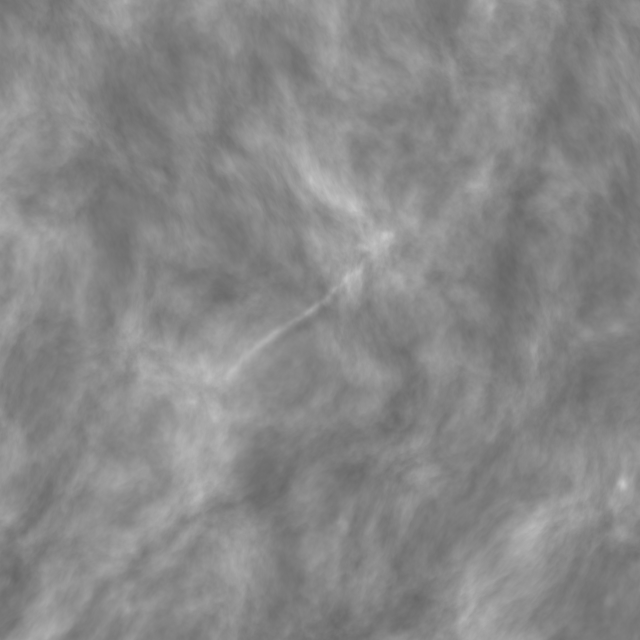
A three.js fragment shader for this texture:

```glsl
// Soft grey drifting haze with slanted wisps, dark lanes and one bright strand.

#define BASE_GREY 0.536
#define CLOUD_CONTRAST 0.160
#define FINE_CONTRAST 0.095
#define GRAIN_CONTRAST 0.032
#define LANE_DEPTH 0.060
#define GLOW_GAIN 0.085
#define SHADE_DEPTH 0.035
#define STRAND_GAIN 0.085
#define SPECK_GAIN 0.10
#define FLOW_ANGLE 0.90
#define CLOUD_SCALE vec2(4.0, 6.8)
#define WARP_AMOUNT 0.13

varying vec2 vUv;

vec2 hash2(vec2 cell) {
  vec2 k = vec2(dot(cell, vec2(127.1, 311.7)), dot(cell, vec2(269.5, 183.3)));
  return fract(sin(k) * 43758.55);
}

// Slope of one lattice corner, weighted by the offset from it
float corner(vec2 cell, vec2 f, vec2 step01) {
  float turn = 6.2832 * hash2(cell + step01).x;
  return dot(vec2(cos(turn), sin(turn)), f - step01);
}

// Gradient noise, roughly -0.7 to 0.7
float noise(vec2 p) {
  vec2 cell = floor(p);
  vec2 f = p - cell;
  vec2 blend = f * f * f * (f * (f * 6.0 - 15.0) + 10.0);
  vec2 e = vec2(0.0, 1.0);
  float low = mix(corner(cell, f, e.xx), corner(cell, f, e.yx), blend.x);
  float high = mix(corner(cell, f, e.xy), corner(cell, f, e.yy), blend.x);
  return mix(low, high, blend.y);
}

float fbm(vec2 p) {
  float sum = 0.0;
  float gain = 1.0;
  for (int i = 0; i < 4; i++) {
    sum += gain * noise(p);
    p = mat2(0.96, 0.28, -0.28, 0.96) * p * 2.03 + 17.3;
    gain *= 0.52;
  }
  return sum;
}

// Layered sines that gently bend the flow
vec2 sineWarp(vec2 p) {
  vec2 shift = vec2(0.0);
  float frequency = 7.0;
  for (int i = 0; i < 4; i++) {
    shift += sin(p.yx * frequency + vec2(1.3, 4.1) * float(i + 1)) / frequency;
    p = mat2(0.8, 0.6, -0.6, 0.8) * p;
    frequency *= 1.8;
  }
  return shift * WARP_AMOUNT;
}

// Cellular noise: rare soft bright points
float specks(vec2 p) {
  vec2 cell = floor(p);
  float light = 0.0;
  for (int j = -1; j <= 1; j++) {
    for (int i = -1; i <= 1; i++) {
      vec2 id = cell + vec2(float(i), float(j));
      vec2 offset = p - id - hash2(id);
      float strength = smoothstep(0.88, 1.0, hash2(id + 51.7).y);
      light += strength * exp(-dot(offset, offset) * 55.0);
    }
  }
  return light;
}

float bell(float x, float width) {
  return exp(-x * x / (width * width));
}

// Sideways distance to the long curved strand
float strandOffset(vec2 p) {
  float y = p.y - 0.36;
  float center = 0.33 + 0.42 * y + 2.2 * y * y * y + 0.10 * smoothstep(0.40, 0.60, p.y);
  return 0.75 * (p.x - center);
}

void main() {
  // Flow is slanted at the bottom and turns upright toward the top
  vec2 bent = vUv + sineWarp(vUv);
  vec2 arc = bent + vec2(0.3 * bent.y * (bent.y + 0.5 * bent.x), 0.0);
  float c = cos(FLOW_ANGLE);
  float s = sin(FLOW_ANGLE);
  vec2 flow = mat2(c, -s, s, c) * arc;

  // Broad clouds, finer wisps along the flow, then a soft grain
  vec2 curl = vec2(noise(flow * 5.0 + 3.7), noise(flow * 5.0 + 31.2));
  float cloud = fbm(flow * CLOUD_SCALE + curl * 0.25 + 8.4);
  float wisps = fbm(flow * vec2(15.0, 26.0) + curl * 0.8 + 40.0);
  float grain = fbm(flow * vec2(60.0, 85.0) + wisps * 0.5 + 70.0);
  float grey = BASE_GREY + CLOUD_CONTRAST * (cloud + 0.3 * cloud * cloud);
  grey += (FINE_CONTRAST * wisps + GRAIN_CONTRAST * grain) * (0.8 + 0.4 * cloud);

  // Dark lanes follow the zero lines of a stretched noise
  float lane = noise(flow * vec2(1.7, 4.2) + curl * 0.3 + 21.0);
  grey -= LANE_DEPTH * bell(lane, 0.09) * smoothstep(-0.25, 0.35, noise(bent * 4.0 + 5.0));

  // Wide glow with a shaded lane to its left and a broad shade to its right
  float side = strandOffset(mix(vUv, bent, 0.35) + 0.008 * curl);
  float reach = 1.0 - smoothstep(0.52, 0.66, vUv.y);
  grey += GLOW_GAIN * reach * bell(side, 0.075) * (0.9 + 0.6 * cloud);
  grey -= SHADE_DEPTH * (reach * bell(side + 0.13, 0.035) + bell(side - 0.27, 0.13));

  // Thin bright strand with a dark edge, ending in a knot
  float taper = smoothstep(0.28, 0.52, vUv.y) * (1.0 - smoothstep(0.57, 0.60, vUv.y));
  grey += STRAND_GAIN * taper * bell(side, 0.007) * (0.8 + wisps);
  grey -= 0.4 * STRAND_GAIN * taper * bell(side - 0.018, 0.009);
  float knot = length(vUv - vec2(0.565, 0.575) + 0.02 * curl);
  grey += STRAND_GAIN * (0.7 * bell(knot, 0.045) + 0.6 * bell(knot, 0.014)) * (0.9 + wisps);

  grey += SPECK_GAIN * specks(bent * 15.0) * (0.7 + wisps);
  gl_FragColor = vec4(vec3(clamp(grey, 0.38, 0.80)), 1.0);
}
```
